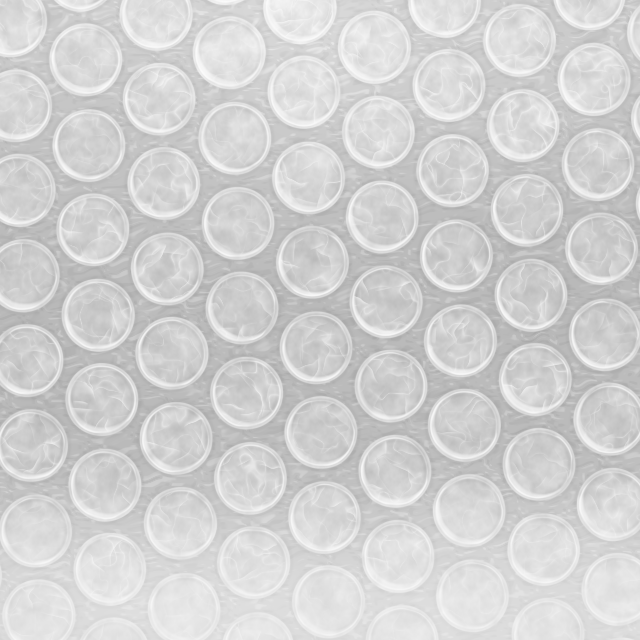
This texture is drawn by a Shadertoy shader. Its source:

```glsl
// Sheet of clear bubble wrap: a tilted hexagonal lattice of crumpled, glossy plastic domes.

float hash(vec2 p) {
    return fract(sin(dot(p, vec2(127.1, 311.7))) * 43758.5453);
}

float noise(vec2 p) {
    vec2 i = floor(p), f = fract(p);
    f = f * f * (3.0 - 2.0 * f);
    return mix(mix(hash(i), hash(i + vec2(1, 0)), f.x),
               mix(hash(i + vec2(0, 1)), hash(i + vec2(1, 1)), f.x), f.y);
}

float fbm(vec2 p) {
    return 0.55 * noise(p) + 0.3 * noise(p * 2.1 + 7.3) + 0.15 * noise(p * 4.3 + 3.1);
}

// Bright folds: curved strokes with one crisp side and one fading side
float folds(vec2 u, vec2 id) {
    float light = 0.0;
    u += 0.16 * (vec2(noise(u * 4.0 + id * 5.3), noise(u * 4.0 - id * 3.7)) - 0.5);
    for (int i = 0; i < 11; i++) {
        vec2 key = id + float(i) * vec2(3.17, 5.71);
        float a = hash(key), b = hash(key + 11.3), c = hash(key + 23.9), d = hash(key + 37.1);
        float angle = 6.2832 * (float(i) + a) / 11.0;
        vec2 q = u - (0.2 + 0.58 * sqrt(b)) * vec2(cos(angle), sin(angle));
        angle += (c - 0.5) * 2.6;
        vec2 n = vec2(cos(angle), sin(angle));
        float along = dot(q, vec2(-n.y, n.x));
        float across = dot(q, n) + (d - 0.3) * along * along;
        float taper = max(1.0 - pow(along / (0.18 + 0.32 * d), 2.0), 0.0);
        float stroke = smoothstep(-0.025, 0.015, across)
                     * exp(-max(across, 0.0) * mix(9.0, 38.0, a));
        light += stroke * taper * (0.25 + 0.85 * c * c);
    }
    return light;
}

// Fine creases: thin ridges of warped noise
float creases(vec2 u, vec2 id) {
    vec2 q = u * 2.3 + id * 7.7;
    q += 1.1 * vec2(noise(q * 1.3), noise(q * 1.3 + 19.0));
    return pow(1.0 - abs(2.0 * noise(q) - 1.0), 9.0) * noise(u * 4.0 + id * 2.9);
}

void mainImage(out vec4 fragColor, in vec2 fragCoord) {
    vec2 p = fragCoord / iResolution.xy;

    // Nearest lattice point among the four corners of the skewed cell
    mat2 lattice = mat2(0.1161, -0.0612, 0.0063, -0.1327);
    vec2 fromAnchor = p - vec2(0.488, 0.590);
    vec2 cell = floor(inverse(lattice) * fromAnchor);
    vec2 id = cell, u = vec2(9.0);
    for (int k = 0; k < 4; k++) {
        vec2 corner = cell + vec2(k & 1, k >> 1);
        vec2 jitter = vec2(hash(corner + 4.1), hash(corner + 8.7)) - 0.5;
        vec2 offset = (fromAnchor - lattice * corner - 0.002 * jitter) / 0.0573;
        if (dot(offset, offset) < dot(u, u)) { u = offset; id = corner; }
    }
    float r = length(u) + 0.02 * (noise(u * 1.7 + id * 3.3) - 0.5);

    // Flat film: grey in the middle, pale towards the top and the bottom
    vec2 glow = p - vec2(0.48, 1.0);
    float shade = 0.73 + 0.14 * smoothstep(0.33, 0.03, p.y)
                + 0.06 * smoothstep(0.55, 1.0, p.y) + 0.06 * exp(-14.0 * dot(glow, glow));
    shade += 0.03 * (fbm(p * 6.0) - 0.5);
    float clarity = mix(0.5, 1.0, smoothstep(0.0, 0.3, p.y));

    // Small horizontal scuffs between the domes
    float scuff = noise(p * vec2(95.0, 230.0) + 3.0 * noise(p * 40.0));
    float film = shade + clarity * (0.06 * smoothstep(0.6, 0.95, scuff)
               - 0.03 * smoothstep(0.4, 0.1, scuff));
    film -= 0.025 * clarity * exp(-pow((r - 1.04) / 0.05, 2.0));

    // Dome body with uneven, cloudy plastic
    float dome = shade + clarity * (0.055 + 0.12 * (fbm(u * 2.6 + id * 9.1) - 0.5)
               + 0.05 * (fbm(u * vec2(7.0, 5.0) + id * 4.7) - 0.5));

    // Crumpled top, stronger on some domes than on others
    float crumple = mix(0.35, 1.0, hash(id + 51.7));
    float inner = smoothstep(0.93, 0.84, r);
    float light = inner * crumple * (0.95 * folds(u, id) + 0.75 * creases(u, id));

    // Rim: soft outer wall, broken bright line, glossy crescent at the lower left
    float broken = smoothstep(0.25, 0.8, noise(u * 2.6 + id * 6.1));
    light += 0.30 * exp(-pow((r - 0.965) / 0.035, 2.0));
    light += (0.2 + 0.65 * broken) * exp(-pow((r - 0.88 - 0.03 * broken) / 0.022, 2.0));
    vec2 lean = vec2(0.07, 0.11) + 0.06 * (vec2(hash(id + 61.0), hash(id + 67.0)) - 0.5);
    float crescent = smoothstep(0.86, 0.96, length(u - lean)) * smoothstep(0.95, 0.89, r);
    light += crescent * (0.35 + 0.9 * noise(u * 3.1 + id * 1.9));
    dome -= 0.035 * clarity * exp(-pow((r - 0.83) / 0.05, 2.0));
    dome = mix(dome, 0.99, 1.0 - exp(-1.25 * clarity * light));

    float value = mix(film, dome, smoothstep(1.015, 0.975, r));
    fragColor = vec4(vec3(clamp(value, 0.0, 1.0)), 1.0);
}
```
